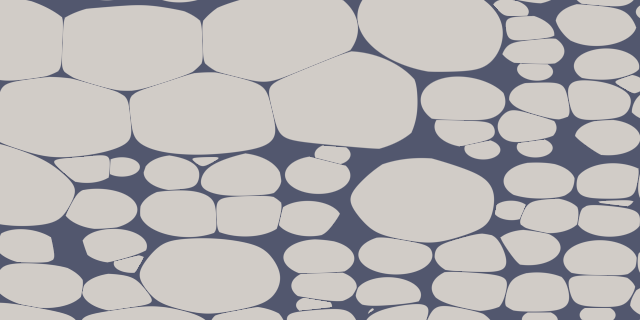
Write a Shadertoy shader that draws this pattern.

```glsl
// Packed, flattened pebbles with dark pores between them.
// Grains of mixed size are seeded on a randomly split block grid, divided by a
// power diagram, then rounded by a soft maximum of the distances to their sides.

const vec3 STONE = vec3(0.82, 0.80, 0.78);
const vec3 PORE = vec3(0.32, 0.34, 0.43);
const float STRETCH = 1.85;     // width to height of a typical grain
const float BLOCK = 0.24;       // block size, in canvas heights
const float BIG_SHARE = 0.3;    // blocks holding one big grain
const float SPLIT_SHARE = 0.45; // medium grains with a small companion
const float VOID_SHARE = 0.2;   // companions left empty

vec3 hash32(vec2 p) {
    vec3 a = fract(p.xyx * vec3(0.1031, 0.1030, 0.0973));
    a += dot(a, a.yxz + 33.33);
    return fract((a.xxy + a.yzz) * a.zyx);
}

float valueNoise(vec2 p) {
    vec2 cell = floor(p), t = fract(p);
    t = t * t * (3.0 - 2.0 * t);
    float low = mix(hash32(cell).x, hash32(cell + vec2(1, 0)).x, t.x);
    float high = mix(hash32(cell + vec2(0, 1)).x, hash32(cell + vec2(1, 1)).x, t.x);
    return mix(low, high, t.y);
}

// Every second row of blocks is shifted by half a block.
float rowShift(float row) {
    return 0.5 * mod(row, 2.0);
}

// Seed of a grain: centre, radius (0 if the slot is unused), solidity.
vec4 grainSeed(vec2 block, int slot) {
    vec2 origin = (block + vec2(rowShift(block.y), 0.0)) * BLOCK;
    vec3 h = hash32(block + 17.0);
    if (h.z < BIG_SHARE) {
        vec2 centre = origin + (0.5 + 0.22 * (h.xy - 0.5)) * BLOCK;
        return vec4(centre, slot == 0 ? 0.5 * BLOCK : 0.0, 1.0);
    }
    float size = 0.5 * BLOCK;
    vec2 child = vec2(float((slot >> 1) & 1), float(slot >> 2));
    bool companion = (slot & 1) == 1;
    vec3 place = hash32(block * 2.0 + child + 137.0);
    vec3 split = hash32(block * 2.0 + child + 291.0);
    vec2 centre = origin + (child + 0.5 + 0.4 * (place.xy - 0.5)) * size;
    if (split.x > SPLIT_SHARE) {
        float radius = 0.5 * size * mix(0.85, 1.15, place.z);
        return vec4(centre, companion ? 0.0 : radius, 1.0);
    }
    float angle = 6.2832 * split.y;
    vec2 dir = vec2(cos(angle), sin(angle)) * size;
    if (companion) return vec4(centre + 0.4 * dir, 0.22 * size, step(VOID_SHARE, split.z));
    return vec4(centre - 0.14 * dir, 0.4 * size, 1.0);
}

float powerDistance(vec2 q, vec4 seed) {
    vec2 d = q - seed.xy;
    return dot(d, d) - seed.z * seed.z;
}

// Signed distance to the grain owning q, negative inside, in canvas heights.
float grainDistance(vec2 q) {
    vec4 seeds[72];
    int count = 0, owner = 0;
    float nearest = 1e3;

    // Gather the seeds around q and find the owner.
    for (int n = 0; n < 9; n++) {
        float row = floor(q.y / BLOCK) + float(n / 3 - 1);
        float column = floor(q.x / BLOCK - rowShift(row)) + float(n % 3 - 1);
        for (int slot = 0; slot < 8; slot++) {
            vec4 seed = grainSeed(vec2(column, row), slot);
            if (seed.z <= 0.0) continue;
            float d = powerDistance(q, seed);
            if (d < nearest) {
                nearest = d;
                owner = count;
            }
            seeds[count++] = seed;
        }
    }
    vec4 grain = seeds[owner];
    if (grain.w < 0.5) return 1.0;

    // Soft maximum over the sides shared with the neighbours.
    float softness = min(0.011, 0.2 * grain.z);
    float total = 1e-6;
    vec2 slope = vec2(0.0);
    for (int i = 0; i < count; i++) {
        if (i == owner) continue;
        vec2 across = seeds[i].xy - grain.xy;
        float gap = max(length(across), 1e-4);
        float side = 0.5 * (nearest - powerDistance(q, seeds[i])) / gap;
        float weight = exp(side / softness);
        total += weight;
        slope += weight * across / gap;
    }
    float dist = softness * log(total);
    slope /= total;

    // Limit the grain to its own oval.
    vec2 offset = q - grain.xy;
    float oval = length(offset) - 1.15 * grain.z;
    if (oval > dist) {
        dist = oval;
        slope = offset / max(length(offset), 1e-4);
    }
    return dist / max(length(slope / vec2(STRETCH, 1.0)), 0.2);
}

void mainImage(out vec4 fragColor, in vec2 fragCoord) {
    float pixel = 1.0 / iResolution.y;
    vec2 q = fragCoord * pixel / vec2(STRETCH, 1.0) + 3.0;
    q.y += 0.14 * valueNoise(q * vec2(2.5, 1.2)); // tilts the grains
    float pore = smoothstep(-0.7 * pixel, 0.7 * pixel, grainDistance(q));
    fragColor = vec4(mix(STONE, PORE, pore), 1.0);
}
```
